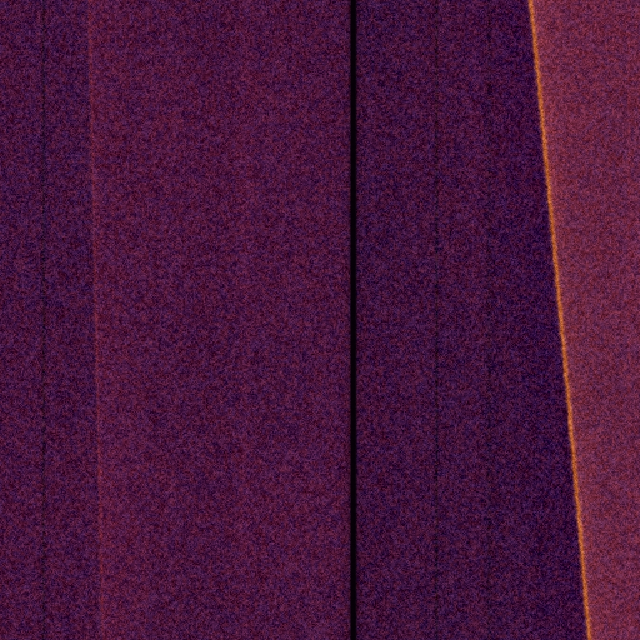
A WebGL 2 fragment shader for this texture:

```glsl
#version 300 es
precision highp float;

uniform vec2 u_resolution;
out vec4 fragColor;

float hash(vec2 p) {
    vec3 q = fract(p.xyx * 0.1031);
    q += dot(q, q.yzx + 33.33);
    return fract((q.x + q.y) * q.z);
}

float valueNoise(vec2 p) {
    vec2 cell = floor(p), f = fract(p);
    f = f * f * (3.0 - 2.0 * f);
    float low = mix(hash(cell), hash(cell + vec2(1, 0)), f.x);
    float high = mix(hash(cell + vec2(0, 1)), hash(cell + vec2(1, 1)), f.x);
    return mix(low, high, f.y);
}

// Soft vertical line: 1 at its centre, falling off over the given width
float softLine(float d, float width) {
    return exp(-d * d / (width * width));
}

void main() {
    vec2 uv = gl_FragCoord.xy / u_resolution;
    float down = 1.0 - uv.y;

    // Signed distances from the seams, two of which lean to the right
    float leftSeam = uv.x - (0.139 + 0.021 * down);
    float darkSeam = uv.x - 0.552;
    float brightSeam = uv.x - (0.829 + 0.092 * down + 0.006 * down * uv.y);
    brightSeam += 0.0016 * (valueNoise(vec2(3.0, uv.y * 150.0)) - 0.5);

    // Flat panels
    float inPanel = smoothstep(-0.002, 0.002, leftSeam);
    float pastDark = smoothstep(-0.003, 0.003, darkSeam);
    float pastBright = smoothstep(-0.002, 0.002, brightSeam);
    vec3 color = mix(vec3(0.265, 0.075, 0.235), vec3(0.285, 0.082, 0.238), inPanel);
    color = mix(color, vec3(0.245, 0.068, 0.228), pastDark);
    color -= vec3(0.025, 0.02, 0.005) * pastDark * smoothstep(-0.14, -0.01, brightSeam);
    color = mix(color, vec3(0.395, 0.14, 0.265), pastBright);

    // Warm light spilling from the leaning seams
    color += vec3(0.055, 0.018, 0.01) * inPanel * exp(-max(leftSeam, 0.0) * 20.0);
    color += vec3(0.08, 0.035, 0.0) * softLine(leftSeam, 0.003);
    color += vec3(0.11, 0.06, 0.01) * pastBright * exp(-max(brightSeam, 0.0) * 45.0);

    // Faint vertical streaks and fine folds
    float streaks = valueNoise(vec2(uv.x * 45.0, uv.y * 0.8)) - 0.5;
    color += vec3(0.02, 0.012, 0.014) * streaks;
    color += vec3(0.022, 0.008, 0.01) * (softLine(uv.x - 0.384, 0.012) + softLine(uv.x - 0.742, 0.012));
    color += vec3(0.04, 0.012, 0.005) * softLine(uv.x - 0.983, 0.003);
    float folds = softLine(uv.x - 0.068, 0.003) + softLine(uv.x - 0.682, 0.0025);
    folds += 0.5 * softLine(uv.x - 0.764, 0.004);
    color *= 1.0 - 0.28 * folds;

    // Broad mottling
    float mottle = valueNoise(uv * vec2(7.0, 5.0) + 11.0) - 0.5;
    color += vec3(0.028, 0.006, 0.004) * mottle;

    // Film grain: brightness at two scales, then a red to blue drift
    float grain = hash(floor(uv * 512.0)) + hash(floor(uv * 512.0) + 71.0) - 1.0;
    float clump = valueNoise(uv * 260.0 + 5.0) - 0.5;
    float tint = valueNoise(uv * 170.0 + 40.0) - 0.5;
    float grit = 0.11 * grain + 0.13 * clump;
    color += grit * vec3(1.0, 0.72, 0.85);
    color += tint * vec3(0.07, 0.0, -0.07);

    // Glowing edge, then the near-black seam over everything
    float glow = softLine(brightSeam, 0.0038);
    color = mix(color, vec3(0.78, 0.42, 0.2) + grit, 0.88 * glow);
    float seam = 1.0 - smoothstep(0.0025, 0.0065, abs(darkSeam));
    color = mix(color, vec3(0.025, 0.0, 0.03), 0.96 * seam);
    color *= 1.0 - 0.22 * softLine(darkSeam, 0.01);

    fragColor = vec4(clamp(color, 0.0, 1.0), 1.0);
}
```
